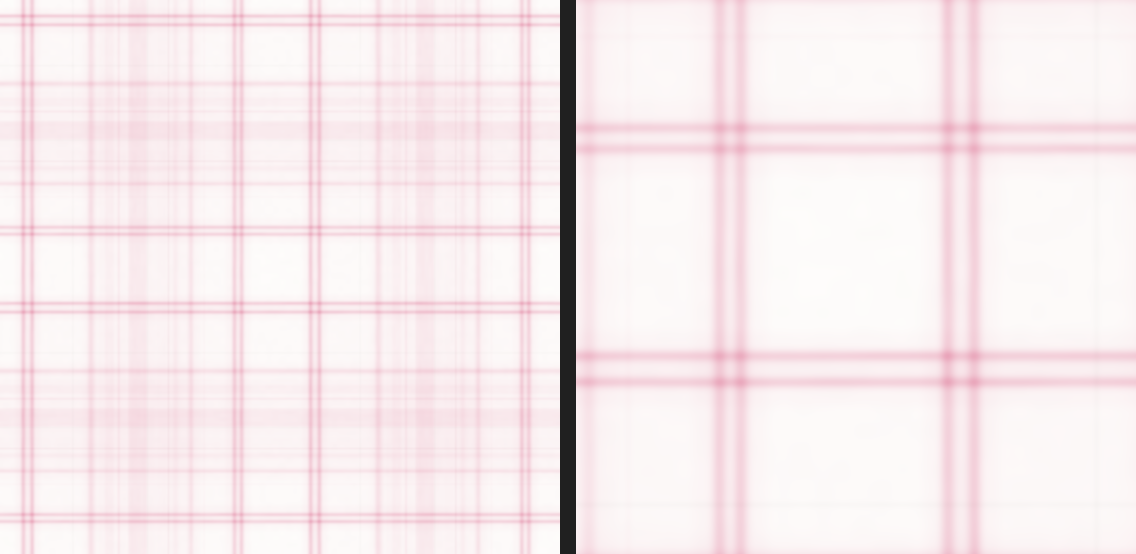
Left, the full canvas; right, a detail of the centre.
This pattern is drawn by a Shadertoy shader. Its source:

```glsl
// Pale pink tartan: one mirrored-free sett of stripes is used for both warp and weft.
// Each stripe is a soft line or band wrapped over the repeat; the two inks add up
// where they cross, and hash noise gives fine streaks and faint fabric mottling.

const float SETT = 394.0;              // threads in one repeat
const float CANVAS_THREADS = 768.0;    // threads across the canvas
const vec2 SETT_ORIGIN = vec2(38.0, 28.0);
const vec3 GROUND = vec3(0.992, 0.985, 0.980);
const vec3 PINK_ABSORB = vec3(0.23, 1.0, 0.74);
const vec3 GREY_ABSORB = vec3(0.9, 0.8, 0.9);

float hash(vec2 p) {
    vec3 q = fract(vec3(p.xyx) * 0.1031);
    q += dot(q, q.yzx + 33.33);
    return fract((q.x + q.y) * q.z);
}

float valueNoise(vec2 p) {
    vec2 i = floor(p), f = fract(p);
    f = f * f * (3.0 - 2.0 * f);
    float low = mix(hash(i), hash(i + vec2(1, 0)), f.x);
    float high = mix(hash(i + vec2(0, 1)), hash(i + vec2(1, 1)), f.x);
    return mix(low, high, f.y);
}

// Signed distance to a stripe centre, wrapped over the repeat
float wrapped(float t, float centre) {
    return mod(t - centre + 0.5 * SETT, SETT) - 0.5 * SETT;
}

// Soft thread line, widened by the pixel footprint with its ink conserved
float line(float t, float centre, float width, float pixel) {
    float spread = sqrt(width * width + 0.1 * pixel * pixel);
    float d = wrapped(t, centre) / spread;
    return exp(-0.5 * d * d) * width / spread;
}

float band(float t, float centre, float halfWidth, float blur) {
    float d = abs(wrapped(t, centre));
    return 1.0 - smoothstep(halfWidth - blur, halfWidth + blur, d);
}

// Two strong lines inside a pale halo
float doubleLine(float t, float centre, float gap, float width, float pixel) {
    float lines = line(t, centre - 0.5 * gap, width, pixel)
                + line(t, centre + 0.5 * gap, width, pixel);
    float halo = band(t, centre, 17.0, 4.0) * 0.016 + band(t, centre, 9.0, 4.0) * 0.022;
    return 0.125 * lines + halo;
}

// Ink of one thread direction: x is pink, y is grey
vec2 settInk(float t, float width, float pixel) {
    float pink = doubleLine(t, 0.0, 12.0, width, pixel);
    pink += 0.9 * doubleLine(t, 288.5, 9.5, width, pixel);

    // Single lines
    pink += 0.070 * line(t, 87.0, width * 1.35, pixel);
    pink += 0.062 * line(t, 224.0, width * 1.1, pixel);
    pink += 0.030 * line(t, 125.0, 1.3, pixel);
    pink += 0.026 * line(t, 193.0, 1.3, pixel);
    pink += 0.030 * line(t, 203.0, 2.6, pixel);
    pink += 0.012 * line(t, 242.0, 1.3, pixel);

    // Broad bands and the streaked wash around them
    pink += 0.042 * band(t, 150.5, 12.5, 2.5);
    pink += 0.020 * band(t, 112.0, 6.0, 3.0);
    float streak = valueNoise(vec2(mod(t, SETT) / 4.0, 7.5));
    pink += (0.012 + 0.016 * streak) * band(t, 156.0, 78.0, 10.0);
    pink += 0.006 * band(t, 144.0, 135.0, 8.0);

    // Hairline grey threads
    float grey = 0.014 * line(t, 62.0, 1.1, pixel);
    grey += 0.016 * line(t, 164.5, 1.0, pixel);
    grey += 0.010 * line(t, 193.0, 1.0, pixel);
    return vec2(pink, grey);
}

void mainImage(out vec4 fragColor, in vec2 fragCoord) {
    // Thread coordinates measured from the top left corner
    float pixel = CANVAS_THREADS / iResolution.x;
    vec2 thread = vec2(fragCoord.x, iResolution.y - fragCoord.y) * pixel;
    vec2 t = thread - SETT_ORIGIN;

    // Warp is slightly softer than weft
    vec2 warp = settInk(t.x, 2.3, pixel);
    vec2 weft = settInk(t.y, 1.9, pixel);

    // Uneven dye along each thread direction
    warp *= 0.92 + 0.16 * valueNoise(thread / vec2(5.0, 22.0));
    weft *= 0.92 + 0.16 * valueNoise(thread.yx / vec2(5.0, 22.0) + 91.0);
    vec2 ink = warp + weft;

    vec3 colour = GROUND - ink.x * PINK_ABSORB - ink.y * GREY_ABSORB;
    colour += 0.006 * (valueNoise(thread / 9.0) - 0.5);
    fragColor = vec4(clamp(colour, 0.0, 1.0), 1.0);
}
```
